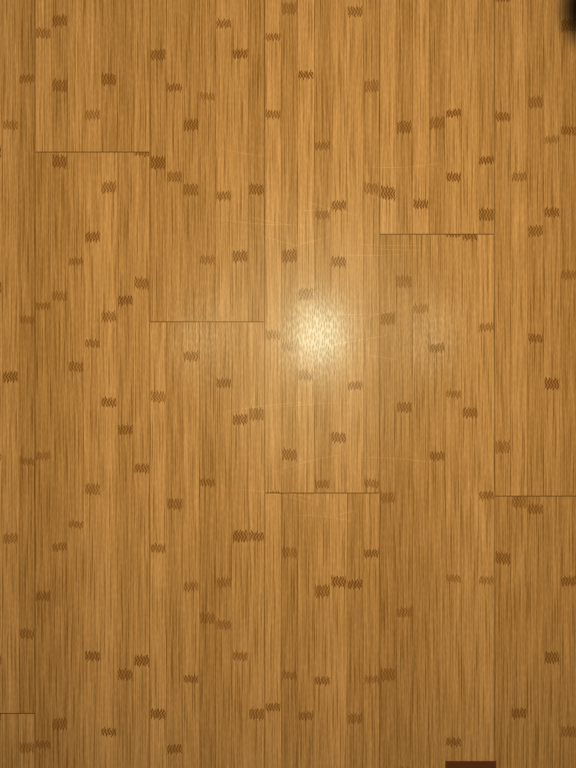
Write a Shadertoy shader that draws this texture.

```glsl
#define PLANK_WIDTH 0.1496
#define FIRST_SEAM 0.0456
#define STRIPS 7.0
#define KNOT_GAP 0.205
#define KNOT_HALF 0.0062
#define SEAM_HALF 0.0005
#define SCRATCHES 24
#define GLARE_POS vec2(0.414, 0.564)
#define DARK_WOOD vec3(0.45, 0.28, 0.08)
#define LIGHT_WOOD vec3(0.80, 0.575, 0.305)
#define KNOT_COLOR vec3(0.46, 0.275, 0.085)
#define GLARE_COLOR vec3(1.0, 0.93, 0.74)

// Height of the end joint in each plank column
const float joints[6] = float[6](0.071, 0.802, 0.581, 0.358, 0.695, 0.354);

float hash(vec2 p) {
    p = fract(p * vec2(0.1031, 0.1137));
    p += dot(p, p.yx + 33.33);
    return fract((p.x + p.y) * p.x * 17.31);
}

// Cellular noise: distance to the nearest scattered point
float cellular(vec2 p) {
    vec2 cell = floor(p);
    float nearest = 2.0;
    for (int j = -1; j <= 1; j++)
    for (int i = -1; i <= 1; i++) {
        vec2 c = cell + vec2(i, j);
        vec2 point = c + vec2(hash(c + 71.0), hash(c + 193.0));
        nearest = min(nearest, distance(p, point));
    }
    return nearest;
}

float line(float d, float halfWidth, float px) {
    return 1.0 - smoothstep(halfWidth - px, halfWidth + px, abs(d));
}

// Ragged dark nodes, at most one per cell along a bamboo strip
float knots(float u, float y, vec2 id, float px) {
    float along = y / KNOT_GAP + hash(id + 5.0);
    float cell = floor(along);
    vec2 key = id * 3.0 + vec2(cell * 17.0, cell * 29.0) + 41.0;
    float h = hash(key);
    float dy = (along - cell - 0.1 - 0.8 * h) * KNOT_GAP;
    float arch = 0.004 * (u - 0.5) * (h - 0.5);
    float teeth = 0.0012 * sin(u * 21.0 + h * 40.0) + 0.0012 * sin(u * 37.0 + h * 90.0);
    float size = KNOT_HALF * (0.65 + 0.6 * hash(key + 9.0));
    float soft = 0.7 * px + 0.0004;
    float body = 1.0 - smoothstep(size - soft, size + soft, abs(dy + arch + teeth));
    float sides = smoothstep(0.0, 0.1, u) * smoothstep(1.0, 0.9, u);
    float streaks = 0.7 + 0.3 * sin(u * 34.0 + h * 60.0 + 2.0 * sin(dy * 700.0 + h * 9.0));
    float strength = step(0.12, hash(key + 23.0)) * (0.6 + 0.4 * hash(key + 31.0));
    return body * sides * streaks * strength;
}

// Faint curved scuffs gathered around the glare
float scratches(vec2 p, float px) {
    float sum = 0.0;
    for (int i = 0; i < SCRATCHES; i++) {
        vec2 k = vec2(float(i) * 7.0 + 3.0, float(i) * 13.0 + 11.0);
        vec2 spread = vec2(hash(k), hash(k + 50.0)) - 0.5;
        vec2 q = p - GLARE_POS - spread * vec2(0.24, 0.48);
        float slope = (hash(k + 90.0) - 0.5) * 0.6;
        float reach = 0.02 + 0.06 * hash(k + 130.0);
        float d = q.y - slope * q.x - 3.0 * spread.y * q.x * q.x;
        sum += line(d, 0.0003, px) * smoothstep(reach, reach * 0.3, abs(q.x));
    }
    return min(sum, 1.0);
}

void mainImage(out vec4 fragColor, in vec2 fragCoord) {
    vec2 p = fragCoord / iResolution.xy * vec2(0.75, 1.0);
    float px = 1.0 / iResolution.y;

    // Plank and strip layout
    float across = (p.x - FIRST_SEAM) / PLANK_WIDTH + 1.0;
    float column = floor(across);
    float joint = joints[int(clamp(column, 0.0, 5.0))];
    float row = step(joint, p.y);
    float stripX = fract(across) * STRIPS;
    float u = fract(stripX);
    vec2 id = vec2(column * STRIPS + floor(stripX) + 2.0, row * 37.0 + 4.0);

    // Strip tone, long grain, fine fibres and sparse dark threads
    float seed = hash(id + 60.0);
    float tone = 0.72 + 0.24 * (hash(id) - 0.5);
    tone += 0.05 * (hash(vec2(column + 3.0, row + 8.0)) - 0.5);
    tone += 0.04 * sin(u * 9.0 + seed * 30.0 + 0.8 * sin(p.y * 9.0 + seed * 20.0));
    float fibre = cellular(vec2(p.x * 390.0, p.y * 13.0 + seed * 40.0));
    float thread = cellular(vec2(p.x * 210.0, p.y * 8.0 + seed * 70.0));
    float pore = cellular(p * vec2(400.0, 130.0) + 20.0);
    tone += 0.30 * (fibre - 0.45) + 0.16 * (pore - 0.45);
    tone -= 0.20 * smoothstep(0.32, 0.12, thread);
    tone -= 0.10 * (1.0 - smoothstep(0.0, 0.09, min(u, 1.0 - u))) * step(0.3, seed);
    vec3 color = mix(DARK_WOOD, LIGHT_WOOD, clamp(tone, 0.0, 1.15));
    color = mix(color, KNOT_COLOR, 0.9 * knots(u, p.y, id, px));

    // Seams
    float edge = (fract(across + 0.5) - 0.5) * PLANK_WIDTH;
    float seam = max(0.5 * line(edge, SEAM_HALF, px), 0.8 * line(p.y - joint, SEAM_HALF, px));
    color = mix(color, DARK_WOOD * 0.8, seam);

    // Room light falling off to the edges
    vec2 fromLight = p - vec2(0.42, 0.68);
    color *= 1.05 - 0.42 * dot(fromLight, fromLight);

    // Glare: a wide halo plus a speckled patch on three neighbouring planks
    float r = length((p - GLARE_POS) * vec2(1.0, 0.85));
    float glare = 0.26 * exp(-r * r / 0.018);
    for (int i = -1; i <= 1; i++) {
        float side = float(i);
        vec2 q = (p - GLARE_POS - vec2(side * PLANK_WIDTH, 0.0)) * vec2(1.0, 0.85);
        float power = i == 0 ? 0.66 : 0.15;
        float onPlank = step(abs(column - 3.0 - side), 0.5);
        glare += onPlank * power * exp(-dot(q, q) / 0.0016) * (0.5 + pore);
    }
    color = mix(color, GLARE_COLOR, clamp(glare, 0.0, 0.95));
    color += 0.06 * scratches(p, px) * vec3(1.0, 0.9, 0.65);

    // Dark corner and a small block at the lower edge
    color *= smoothstep(0.0, 0.045, length((p - vec2(0.76, 0.99)) * vec2(1.0, 0.65)));
    vec2 block = abs(p - vec2(0.613, 0.0)) - vec2(0.033, 0.009);
    color = mix(color, vec3(0.3, 0.16, 0.07), 1.0 - smoothstep(-px, px, max(block.x, block.y)));
    fragColor = vec4(clamp(color, 0.0, 1.0), 1.0);
}
```
